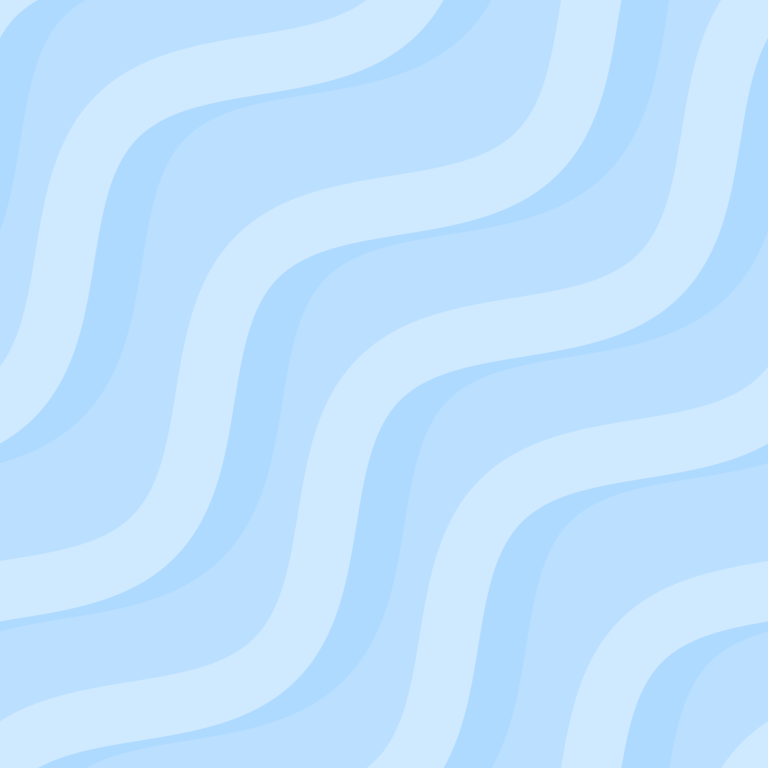
Reproduce this background procedurally as a WebGL 1 fragment shader.

```glsl
precision highp float;
uniform vec2 u_resolution;

const vec3 BASE_COLOR = vec3(0.733, 0.875, 1.0);
const vec3 SHADOW_COLOR = vec3(0.686, 0.855, 1.0);
const vec3 RIBBON_COLOR = vec3(0.812, 0.914, 1.0);
const vec3 RIBBON_OFFSETS = vec3(0.102, 0.419, 0.784); // uneven spacing in one tile
const float WAVE_HEIGHT = 0.1146;
const float RIBBON_HALF_WIDTH = 0.0388;
const vec2 SHADOW_SHIFT = vec2(0.0625, 0.0);
const float TAU = 6.2831853;

float wave(float t) {
  return -WAVE_HEIGHT * cos(TAU * t);
}

float waveSlope(float t) {
  return WAVE_HEIGHT * TAU * sin(TAU * t);
}

// Distance to one wavy centre line; both diagonal axes wrap with period 1.
float ribbonDistance(vec2 p, float offset) {
  float along = p.x + p.y;
  float across = p.x - p.y - offset - wave(along);
  across = fract(across + 0.5) - 0.5 + wave(along);

  // Slide towards the nearest point so the ribbon keeps an even width.
  float slide = 0.0;
  for (int i = 0; i < 4; i++) {
    float slope = waveSlope(along + slide);
    float rise = across - wave(along + slide) + slope * slide;
    slide = rise * slope / (1.0 + slope * slope);
  }
  // The diagonal axes are stretched by sqrt(2).
  return length(vec2(slide, across - wave(along + slide))) * 0.70710678;
}

float ribbons(vec2 p, float pixel) {
  float d = ribbonDistance(p, RIBBON_OFFSETS.x);
  d = min(d, ribbonDistance(p, RIBBON_OFFSETS.y));
  d = min(d, ribbonDistance(p, RIBBON_OFFSETS.z));
  return 1.0 - smoothstep(-0.75 * pixel, 0.75 * pixel, d - RIBBON_HALF_WIDTH);
}

void main() {
  vec2 p = gl_FragCoord.xy / u_resolution;
  float pixel = 1.0 / min(u_resolution.x, u_resolution.y);

  // Shadows lie to the right, under the light ribbons.
  vec3 color = mix(BASE_COLOR, SHADOW_COLOR, ribbons(p - SHADOW_SHIFT, pixel));
  color = mix(color, RIBBON_COLOR, ribbons(p, pixel));
  gl_FragColor = vec4(color, 1.0);
}
```
